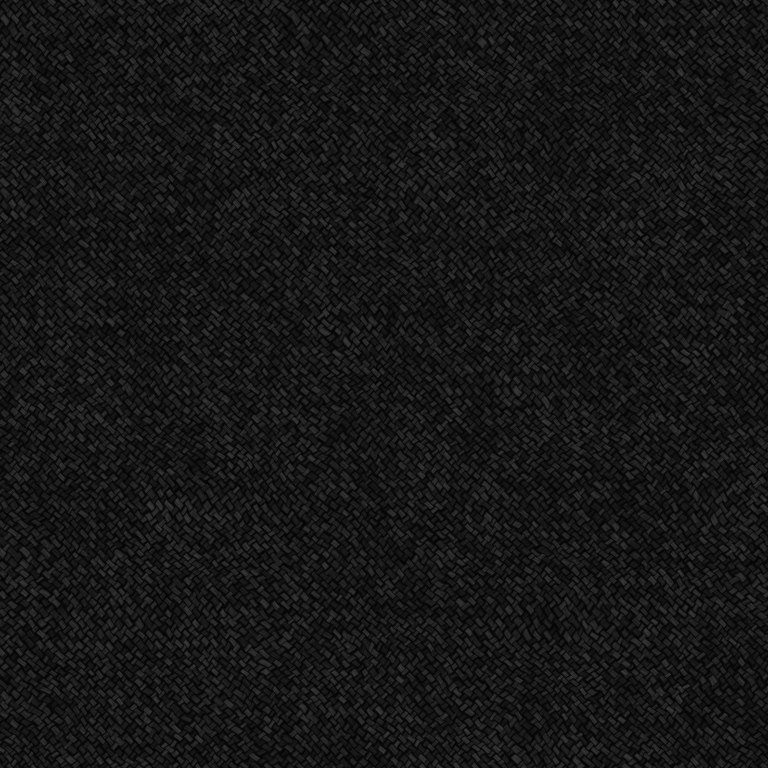
Reproduce this texture procedurally as a Shadertoy shader.

```glsl
// Black woven cloth: a fine diagonal basket weave of short, uneven thread floats.
// Each cell of a rotated, gently warped grid holds one rounded float; the floats
// alternate in direction, with fibre streaks on top and dark gaps between.

float hash(vec2 p) {
    vec3 q = fract(vec3(p.xyx) * 0.1031);
    q += dot(q, q.yzx + 33.33);
    return fract((q.x + q.y) * q.z);
}

float noise(vec2 p) {
    vec2 i = floor(p), f = fract(p);
    f = f * f * (3.0 - 2.0 * f);
    return mix(mix(hash(i), hash(i + vec2(1, 0)), f.x),
               mix(hash(i + vec2(0, 1)), hash(i + vec2(1, 1)), f.x), f.y);
}

float roundedBox(vec2 p, vec2 halfSize, float radius) {
    vec2 d = abs(p) - halfSize + radius;
    return length(max(d, 0.0)) + min(max(d.x, d.y), 0.0) - radius;
}

// Grey level of the float that belongs to one cell, fading to zero outside it
float threadFloat(vec2 p, vec2 cell, float soft) {
    bool falling = mod(cell.x + cell.y, 2.0) > 0.5;
    vec2 jitter = vec2(hash(cell + 17.0), hash(cell + 53.0)) - 0.5;
    vec2 local = p - cell - 0.5 - 0.2 * jitter;
    if (falling) local = local.yx;

    // Falling floats are longer, wider and a little brighter than rising ones
    vec2 halfSize = falling ? vec2(0.58, 0.34) : vec2(0.50, 0.27);
    halfSize *= 0.86 + 0.28 * vec2(hash(cell + 91.0), hash(cell + 137.0));
    float mask = smoothstep(soft, -soft, roundedBox(local, halfSize, 0.13));

    float tone = 0.065 + 0.095 * hash(cell + 211.0) + (falling ? 0.012 : 0.0);
    float fibre = noise(local * vec2(1.6, 7.0) + 40.0 * hash(cell + 307.0));
    return mask * tone * (0.74 + 0.52 * fibre);
}

void mainImage(out vec4 fragColor, in vec2 fragCoord) {
    vec2 uv = fragCoord / iResolution.y;

    // Diagonal grid, bent a little so that the rows wander
    float cells = 112.0;
    vec2 p = mat2(1, -1, 1, 1) * uv * 0.7071 * cells;
    p += 1.3 * (vec2(noise(uv * 13.0), noise(uv * 13.0 + 70.0)) - 0.5);
    p += 0.45 * (vec2(noise(uv * 60.0 + 20.0), noise(uv * 60.0 + 90.0)) - 0.5);
    float soft = 0.09 + 0.5 * cells / iResolution.y;

    // Brightest float among the neighbouring cells
    float thread = 0.0;
    vec2 home = floor(p);
    for (int y = -1; y <= 1; y++)
        for (int x = -1; x <= 1; x++)
            thread = max(thread, threadFloat(p, home + vec2(x, y), soft));

    // Dark gaps, broad uneven wear and fine lint
    float gap = 0.018 + 0.022 * noise(p * 2.3);
    float wear = 0.9 + 0.2 * noise(uv * vec2(16.0, 9.0) + 5.0);
    float lint = 0.02 * (noise(uv * 420.0) - 0.5);
    float grey = max(gap, thread * wear + 0.008) + lint;

    fragColor = vec4(vec3(max(grey, 0.0)), 1.0);
}
```
